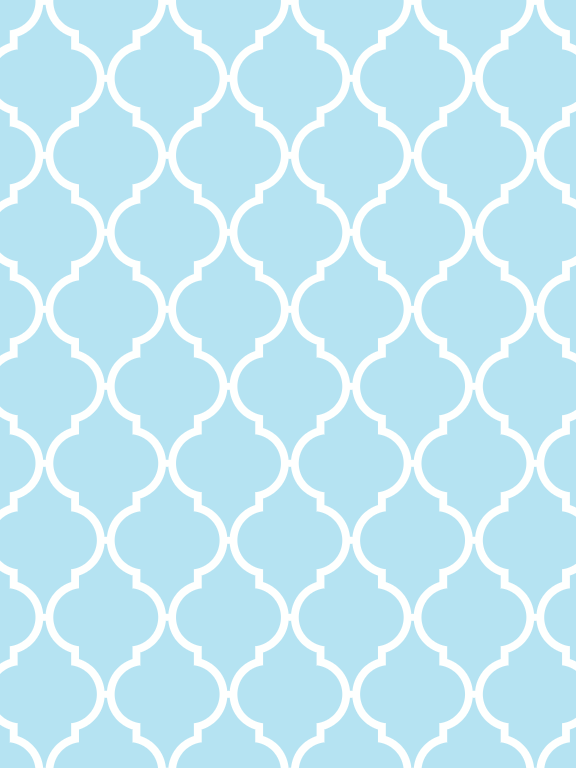
A Shadertoy shader for this pattern:

```glsl
// Quatrefoil trellis: white outlines on pale blue, in a half-drop lattice.
// Each cell is folded by symmetry to one lobe, where an arc, a vertical step
// and a small bridge between neighbours form a single distance field.

// Lengths are in canvas heights.
const vec2  CELL        = vec2(0.1598, 0.2005);  // one repeat; tiles at centre and corners
const vec2  TILE_CENTRE = vec2(0.3774, 0.4970);
const float LOBE_OFFSET = 0.0303;                // tile centre to lobe centre
const float LOBE_RADIUS = 0.0431;                // to the middle of the line
const float HALF_LINE   = 0.0051;
const float HALF_BRIDGE = 0.0046;
const vec3  BLUE  = vec3(0.710, 0.890, 0.950);
const vec3  WHITE = vec3(0.995, 1.000, 0.995);

// Fold the plane to the right upper lobe of a tile.
vec2 foldToLobe(vec2 p) {
    vec2 q = abs((fract(p / CELL + 0.5) - 0.5) * CELL);
    // The outline has point symmetry about the middle of each step.
    return q.y > 0.25 * CELL.y ? 0.5 * CELL - q : q;
}

// Signed distance to the trellis lines, negative inside the white.
float trellis(vec2 p) {
    vec2 q = foldToLobe(p);
    float radial = length(q - vec2(LOBE_OFFSET, 0.0)) - LOBE_RADIUS;
    float fromStep = q.x - 0.25 * CELL.x;

    float arc = max(abs(radial) - HALF_LINE, -fromStep - HALF_LINE);
    float stepLine = max(abs(fromStep) - HALF_LINE, -radial - HALF_LINE);
    float bridge = max(abs(q.y) - HALF_BRIDGE, max(-radial, -fromStep));
    return min(arc, min(stepLine, bridge));
}

void mainImage(out vec4 fragColor, in vec2 fragCoord) {
    vec2 p = fragCoord / iResolution.y - TILE_CENTRE;
    // Blend over about one pixel at the edges.
    float coverage = clamp(0.5 - trellis(p) * iResolution.y, 0.0, 1.0);
    fragColor = vec4(mix(BLUE, WHITE, coverage), 1.0);
}
```
